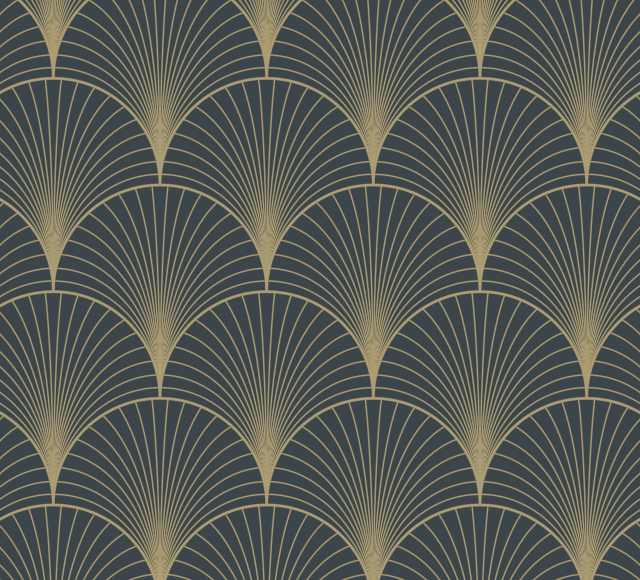
This pattern is drawn by a Shadertoy shader. Its source:

```glsl
// Art deco fan scales: gold ribs sweeping out of tapered stems on slate blue.

// Soft coverage of a stroke, from distance to its centre line.
float stroke(float dist, float halfWidth, float soft) {
    return 1.0 - smoothstep(-soft, soft, abs(dist) - halfWidth);
}

// Approximate distance to an ellipse with its left vertex at the origin.
float ribDistance(vec2 p, vec2 radii) {
    vec2 n = (p - vec2(radii.x, 0.0)) / radii;
    return (dot(n, n) - 1.0) / max(length(2.0 * n / radii), 1e-4);
}

void mainImage(out vec4 fragColor, in vec2 fragCoord) {
    // One unit is the scale radius; three scales span the width.
    float unit = 6.0 / iResolution.x;
    float soft = 0.8 * unit;
    vec2 p = fragCoord * unit - vec2(1.5, 0.703);

    // Staggered rows of circles, each row in front of the one above.
    float row = floor(p.y);
    vec2 cell = vec2(mod(p.x - row + 1.0, 2.0) - 1.0, p.y - row);
    float rim = length(cell) - 1.0;
    float lowerRim = length(vec2(1.0 - abs(cell.x), cell.y + 1.0)) - 1.0;

    // Mirrored position measured from the tip of the visible scale.
    vec2 fan = rim < 0.0 ? vec2(abs(cell.x), cell.y + 1.0)
                         : vec2(1.0 - abs(cell.x), cell.y);

    // Rims and the straight stem.
    float gold = max(stroke(rim, 0.013, soft), stroke(lowerRim, 0.013, soft));
    gold = max(gold, stroke(max(fan.x, fan.y - 0.5), 0.012, soft));

    // Ribs: elliptic arcs from the tip to points spread along the rim.
    for (int i = 0; i < 10; i++) {
        float u = (float(i) + 0.5) / 10.5;
        float angle = 1.5708 * u * (1.0 + 0.4 * u * (1.0 - u));
        vec2 end = vec2(sin(angle), 1.0 + cos(angle));
        // Inner ribs stop before the arc levels out.
        float stretch = 1.0 + 0.15 * pow(cos(angle), 4.0);
        float reach = 1.0 - sqrt(1.0 - 1.0 / (stretch * stretch));
        vec2 radii = end * vec2(1.0 / reach, stretch);
        float rib = stroke(ribDistance(fan, radii), 0.0068, soft);
        gold = max(gold, rib * step(fan.x, radii.x));
    }

    vec3 color = mix(vec3(0.23, 0.27, 0.29), vec3(0.68, 0.615, 0.45), gold);
    fragColor = vec4(color, 1.0);
}
```
